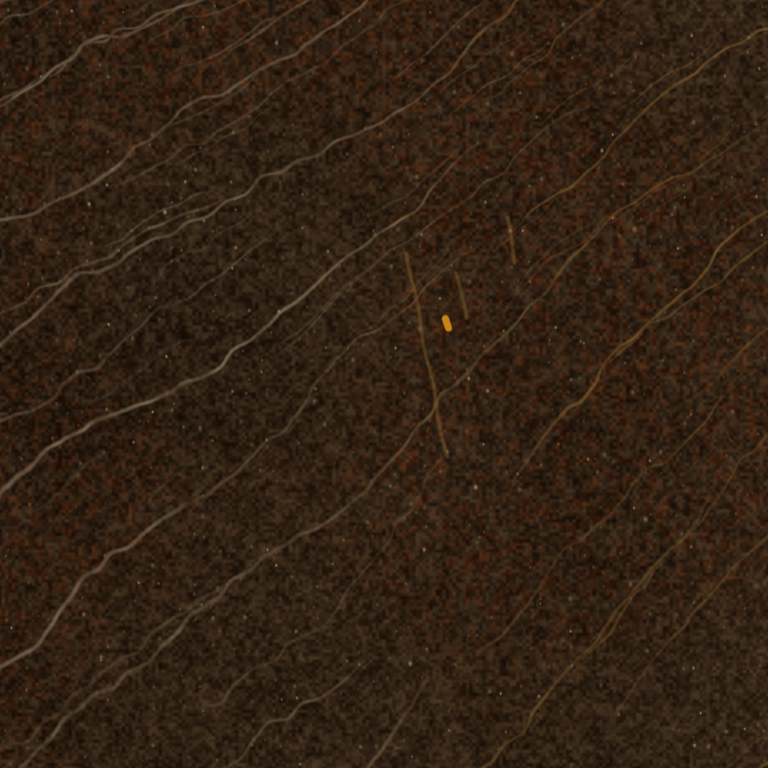
Reproduce this texture procedurally as a Shadertoy shader.

```glsl
// Dark brown marble: grainy stone crossed by thin diagonal veins, grey to gold.
// Veins are wavy level lines of a fanned coordinate, broken up along their length;
// grain is layered value noise, and mineral flecks are scattered by cell.

const vec3 GREY_VEIN = vec3(0.52, 0.45, 0.36);
const vec3 GOLD_VEIN = vec3(0.49, 0.36, 0.17);
const vec3 FLECK = vec3(0.62, 0.56, 0.45);
const vec3 AMBER = vec3(0.78, 0.53, 0.08);

float hash(vec2 p) {
    vec3 q = fract(p.xyx * 0.1031);
    q += dot(q, q.yzx + 33.33);
    return fract((q.x + q.y) * q.z);
}

float noise(vec2 p) {
    vec2 cell = floor(p), f = fract(p);
    f = f * f * (3.0 - 2.0 * f);
    float low = mix(hash(cell), hash(cell + vec2(1, 0)), f.x);
    float high = mix(hash(cell + vec2(0, 1)), hash(cell + vec2(1, 1)), f.x);
    return mix(low, high, f.y);
}

float segmentDistance(vec2 p, vec2 a, vec2 b) {
    vec2 ab = b - a;
    return length(p - a - ab * clamp(dot(p - a, ab) / dot(ab, ab), 0.0, 1.0));
}

// Soft stroke, 1 on the centre line
float stroke(float dist, float width, float pixel) {
    return 1.0 - smoothstep(0.0, width + pixel, abs(dist));
}

// Brown ramp: redder in the dark, paler in the light
vec3 stoneColor(float light) {
    return vec3(1.0, 0.935, 0.87) * pow(vec3(light), vec3(1.0, 1.18, 1.45));
}

// One family of veins; flow.x runs along them, flow.y across them
float veins(vec2 flow, float count, float breaks, float cutoff, float width, float seed, float pixel) {
    float across = flow.y * count + seed;
    float id = floor(across);
    float phase = 6.283 * hash(vec2(id + 50.0, seed));
    float center = mix(0.32, 0.68, hash(vec2(id + 90.0, seed + 3.0)));
    center += 0.11 * sin(flow.x * 8.0 + phase) + 0.05 * sin(flow.x * 19.0 + phase * 2.7);
    center += 0.012 * count * (noise(vec2(flow.x * 38.0 + 90.0, id + 70.0)) - 0.5) * 0.8;
    float dist = (fract(across) - center) / count;
    float shown = smoothstep(cutoff, cutoff + 0.5, sin(flow.x * breaks + phase * 3.0));
    float wear = mix(0.45, 1.0, noise(vec2(flow.x * 45.0 + 80.0, id + 60.0)));
    float strength = mix(0.5, 1.0, hash(vec2(id + 20.0, seed + 7.0)));
    return stroke(dist, width, pixel) * shown * wear * strength;
}

// Small bright minerals, at most one in each cell
float flecks(vec2 p, float count, float share, float pixel) {
    vec2 cell = floor(p * count);
    vec2 spot = vec2(hash(cell + 11.0), hash(cell + 37.0)) * 0.6 + 0.2;
    float size = mix(0.0014, 0.0036, pow(hash(cell + 71.0), 4.0));
    float dist = length((fract(p * count) - spot) / count * vec2(1.0, 0.8));
    float bright = mix(0.25, 1.0, pow(hash(cell + 53.0), 3.0));
    return stroke(dist, size, pixel) * bright * step(hash(cell), share);
}

void mainImage(out vec4 fragColor, in vec2 fragCoord) {
    vec2 p = fragCoord / iResolution.y;
    float pixel = 1.0 / iResolution.y;

    // Stone body: cloudy tone, fine grain and rusty patches
    float cloud = noise(p * 4.0 + 3.0) * 0.6 + noise(p * 11.0 + 8.0) * 0.4 - 0.5;
    float fine = noise(p * 230.0) - 0.5;
    float coarse = noise(p * 105.0 + 19.0) - 0.5;
    float light = 0.183 + 0.05 * cloud + 0.13 * fine + 0.085 * coarse;
    light += 0.024 * (p.x - 0.5);
    vec3 color = stoneColor(clamp(light, 0.07, 0.4));
    float rust = smoothstep(0.35, 0.8, noise(p * 3.0 + 14.0) + 0.3 * (p.y - p.x));
    rust *= smoothstep(0.4, 0.8, noise(p * 120.0 + 40.0));
    color *= mix(vec3(1.0), vec3(1.18, 0.92, 0.75), rust);

    // Diagonal flow that fans out towards the lower left
    vec2 q = p - 0.5;
    q += 0.012 * sin(q.yx * vec2(9.0, 7.0) + vec2(1.0, 2.5));
    q += 0.0025 * sin(q.yx * vec2(43.0, 51.0));
    vec2 flow = vec2(dot(q, vec2(0.766, 0.643)), dot(q, vec2(-0.643, 0.766)));
    flow.y *= 1.0 + 0.35 * flow.x;

    // Long, medium and short veins
    float longVeins = veins(flow, 8.0, 3.0, -0.9, 0.0030, 5.0, pixel);
    float midVeins = veins(flow, 11.0, 6.5, -0.2, 0.0024, 17.0, pixel);
    float shortVeins = veins(flow, 19.0, 15.0, 0.2, 0.0020, 29.0, pixel);
    shortVeins *= smoothstep(-0.25, 0.25, flow.y + 0.3 * flow.x);
    float vein = max(0.85 * longVeins, max(0.55 * midVeins, 0.45 * shortVeins));
    float goldness = smoothstep(0.3, 0.85, p.x + 0.15 * (noise(p * 6.0) - 0.5));
    color = mix(color, mix(GREY_VEIN, GOLD_VEIN, goldness), vein);

    // A few steep golden cracks near the middle
    for (float i = 0.0; i < 3.0; i++) {
        vec2 start = vec2(0.53 + 0.065 * i, 0.67 + 0.06 * sin(i * 3.6));
        float reach = mix(0.27, 0.06, min(i, 1.0));
        vec2 end = start + reach * vec2(0.19, -0.98);
        float dist = segmentDistance(p + 0.0015 * sin(p.yx * 60.0), start, end);
        color = mix(color, GOLD_VEIN, 0.5 * stroke(dist, 0.0032, pixel));
    }

    // Mineral flecks and a single amber chip
    float sparkle = max(flecks(p, 48.0, 0.17, pixel), 0.6 * flecks(p + 0.37, 75.0, 0.1, pixel));
    color = mix(color, FLECK, 0.8 * sparkle);
    float chip = segmentDistance(p, vec2(0.580, 0.585), vec2(0.584, 0.573));
    color = mix(color, AMBER, 1.0 - smoothstep(0.003, 0.005 + pixel, chip));

    fragColor = vec4(color, 1.0);
}
```
